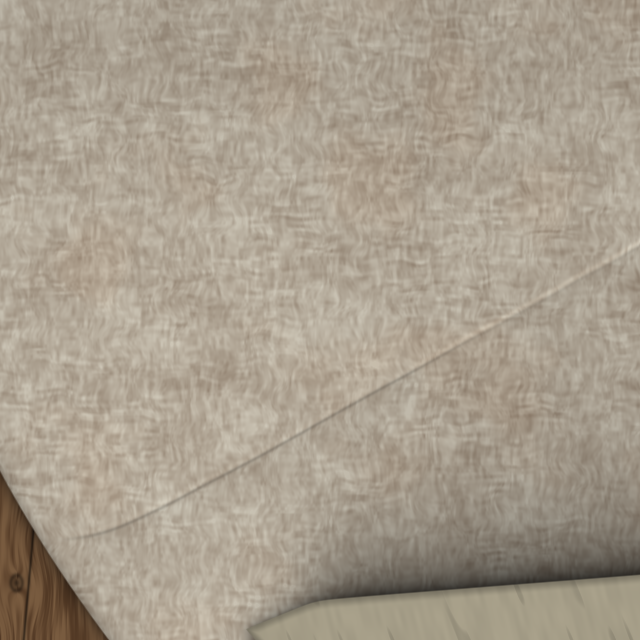
Write a Shadertoy shader that draws this texture.

```glsl
// Woven beige upholstery with a raised diagonal seam, a smooth cushion casting
// a soft shadow at lower right, and a corner of wooden floor at lower left.
// Threads are stretched value noise; the large shapes are simple curves.

const vec3 THREAD_LIGHT = vec3(0.755, 0.725, 0.665);
const vec3 THREAD_DARK = vec3(0.595, 0.540, 0.475);
const vec3 CUSHION = vec3(0.645, 0.615, 0.530);
const vec3 WOOD_LIGHT = vec3(0.475, 0.360, 0.250);
const vec3 WOOD_DARK = vec3(0.325, 0.225, 0.145);

float hash(vec2 p) {
    vec3 q = fract(vec3(p.xyx) * 0.1031);
    q += dot(q, q.yzx + 33.33);
    return fract((q.x + q.y) * q.z);
}

float noise(vec2 p) {
    vec2 i = floor(p), f = fract(p);
    f = f * f * (3.0 - 2.0 * f);
    return mix(mix(hash(i), hash(i + vec2(1, 0)), f.x),
               mix(hash(i + vec2(0, 1)), hash(i + vec2(1, 1)), f.x), f.y);
}

float fbm(vec2 p) {
    float sum = 0.0, amp = 0.5;
    for (int i = 0; i < 4; i++) {
        sum += amp * noise(p);
        p = mat2(1.6, 1.2, -1.2, 1.6) * p + 17.3;
        amp *= 0.5;
    }
    return sum / 0.9375;
}

float softMin(float a, float b, float k) {
    return 0.5 * (a + b - sqrt((a - b) * (a - b) + k * k));
}

float band(float d, float width) {
    return exp(-d * d / (width * width));
}

// Short upright and flat threads, gathered in loose patches
vec3 fabric(vec2 p) {
    vec2 bend = 0.012 * vec2(noise(p * 32.0), noise(p * 32.0 + 41.0));
    vec2 q = p + bend;
    float upright = noise(q * vec2(170.0, 62.0)) - 0.5;
    float flatWeft = noise(q * vec2(42.0, 165.0) + 70.0) - 0.5;
    float fine = noise(q * vec2(290.0, 150.0) + 130.0) - 0.5;
    float patches = fbm(p * vec2(11.0, 15.0) + 5.0) - 0.5;
    float weftShare = smoothstep(0.35, 0.7, fbm(p * vec2(9.0, 16.0) + 23.0));
    float weave = 0.62 + 0.62 * upright + mix(0.22, 0.65, weftShare) * flatWeft
                + 0.28 * fine + 0.65 * patches;
    vec3 color = mix(THREAD_DARK, THREAD_LIGHT, clamp(weave, -0.15, 1.15));
    float warmth = smoothstep(0.5, 0.75, fbm(p * 7.0 + 60.0));
    return color * mix(vec3(1.0), vec3(1.0, 0.98, 0.965), warmth);
}

// Broad light falling on the upholstery
float lighting(vec2 p) {
    float glow = 0.05 * band(length((p - vec2(0.27, 0.32)) * vec2(1.0, 0.8)), 0.35);
    float topFade = 0.04 * smoothstep(0.6, 1.0, p.y);
    float rightFade = 0.07 * smoothstep(0.45, 1.0, p.x) * smoothstep(0.6, 0.2, p.y);
    return 0.985 + glow - topFade - rightFade;
}

// Height of the seam line: flat at the left, then climbing to the right
float seamHeight(float x) {
    float climb = 0.349 + 0.553 * (x - 0.52);
    return -softMin(-climb, -0.15, 0.035) + 0.002 * (noise(vec2(x * 22.0, 3.0)) - 0.5);
}

// Thin dark crease, a lit ridge above it and a faint shade below
float seamShade(vec2 p) {
    float d = (p.y - seamHeight(p.x)) * 0.875;
    float fade = smoothstep(0.07, 0.17, p.x);
    float lit = smoothstep(0.6, 0.8, p.x);
    float crease = mix(0.15, 0.05, lit) * band(d, 0.0028);
    float ridge = mix(0.03, 0.09, lit) * band(d - 0.006, 0.004);
    float below = 0.045 * smoothstep(0.003, -0.003, d) * exp(min(d, 0.0) / 0.06);
    return 1.0 + fade * (ridge - crease - below);
}

// Upper outline of the cushion
float cushionTop(float x) {
    return softMin(0.017 + 0.42 * (x - 0.384), 0.063 + 0.078 * (x - 0.5), 0.006);
}

vec3 cushion(vec2 p, float depth) {
    float slub = noise(vec2(p.x + 0.25 * p.y, p.y) * vec2(130.0, 28.0));
    float crease = smoothstep(0.82, 0.96, noise(vec2(p.x + 0.4 * p.y, p.y) * vec2(75.0, 14.0) + 9.0));
    float rim = smoothstep(0.0, 0.016, depth);
    return CUSHION * (0.97 + 0.06 * slub - 0.10 * crease) * mix(0.76, 1.0, rim);
}

// Upright planks with wavy grain, one joint and a knot
vec3 wood(vec2 p) {
    vec2 k = (p - vec2(0.026, 0.089)) * vec2(1.0, 0.75);
    float knot = band(length(k), 0.014);
    float x = p.x + 0.018 * noise(p * vec2(18.0, 13.0)) + 0.012 * knot * sign(k.x);
    float grain = 0.6 * noise(vec2(x * 190.0, p.y * 13.0)) + 0.4 * noise(vec2(x * 400.0, p.y * 30.0));
    vec3 color = mix(WOOD_DARK, WOOD_LIGHT, smoothstep(0.1, 0.85, grain));
    float joint = band(p.x - 0.037 - 0.09 * p.y, 0.0022);
    float rings = band(length(k) - 0.009, 0.003);
    return color * (1.0 - 0.5 * joint) * (1.0 - 0.35 * rings - 0.45 * band(length(k), 0.005));
}

void mainImage(out vec4 fragColor, in vec2 fragCoord) {
    vec2 p = fragCoord / iResolution.xy;
    float soft = max(0.0018, 1.0 / iResolution.y);

    vec3 color = fabric(p) * lighting(p) * seamShade(p);

    // Shadow above the cushion
    float above = p.y - cushionTop(p.x);
    float height = max(above, 0.0);
    float shadow = 0.43 * exp(-height / 0.034) + 0.20 * band(height, 0.14);
    color *= 1.0 - shadow * smoothstep(0.35, 0.60, p.x);
    color *= 1.0 - 0.28 * exp(-height / 0.009) * smoothstep(0.37, 0.40, p.x);

    // Rounded fabric border over the floor
    float border = (p.x - (0.17 - 0.75 * p.y + 0.4 * p.y * p.y)) * 0.82;
    color *= 1.0 - 0.22 * exp(-max(border, 0.0) / 0.009);
    vec3 floorColor = wood(p) * (1.0 - 0.40 * exp(min(border, 0.0) / 0.012));
    color = mix(floorColor, color, smoothstep(-soft, soft, border));

    // Cushion with a slanting left end
    float tip = p.x - 0.384 - 0.9 * max(0.017 - p.y, 0.0);
    float inside = softMin(-above, tip, 0.002);
    color = mix(color, cushion(p, inside), smoothstep(-soft, soft, inside));

    fragColor = vec4(clamp(color, 0.0, 1.0), 1.0);
}
```
